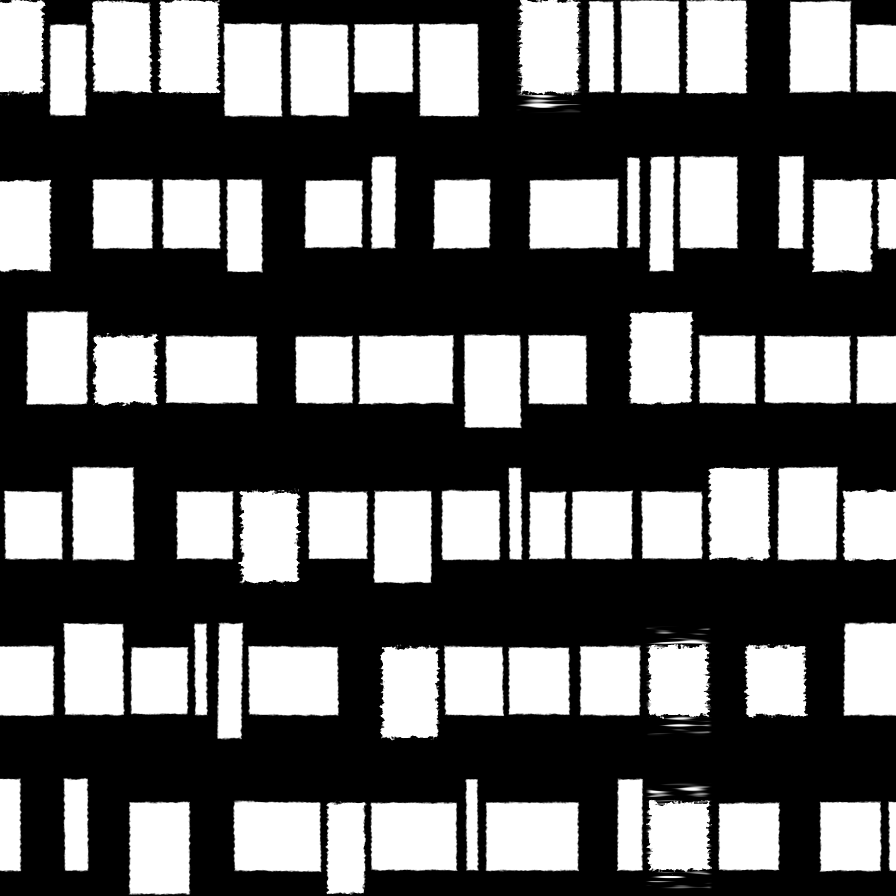
Reproduce this pattern procedurally as a Shadertoy shader.

```glsl
const float ROW_PITCH = 0.1737;
const float BODY_HALF = 0.0378;
const float EXTENDER = 0.026;
const float WORD_SPACE = 0.037;
const int MAX_BLOCKS = 26;

float hash(vec2 p) {
    vec3 q = fract(p.xyx * vec3(0.1031, 0.1030, 0.0973));
    q += dot(q, q.yzx + 33.33);
    return fract((q.x + q.y) * q.z);
}

float cornerGradient(vec2 cell, vec2 offset) {
    float angle = 6.2832 * hash(cell);
    return dot(vec2(cos(angle), sin(angle)), offset);
}

float gradientNoise(vec2 p) {
    vec2 i = floor(p), f = fract(p);
    vec2 u = f * f * f * (f * (f * 6.0 - 15.0) + 10.0);
    vec2 e = vec2(1.0, 0.0);
    float low = mix(cornerGradient(i, f), cornerGradient(i + e.xy, f - e.xy), u.x);
    float high = mix(cornerGradient(i + e.yx, f - e.yx), cornerGradient(i + e.xx, f - e.xx), u.x);
    return mix(low, high, u.y);
}

float boxDistance(vec2 p, vec2 halfSize) {
    vec2 d = abs(p) - halfSize;
    return length(max(d, 0.0)) + min(max(d.x, d.y), 0.0);
}

float fill(float d, float softness) {
    return 1.0 - smoothstep(-softness, softness, d);
}

// Five width classes, from a sliver to a double block
float blockWidth(float pick, float jitter) {
    float width = pick < 0.08 ? 0.013
                : pick < 0.21 ? 0.027
                : pick < 0.31 ? 0.040
                : pick < 0.91 ? 0.065 : 0.100;
    return width * (0.95 + 0.1 * jitter);
}

// Extra height above (x) and below (y) the body
vec2 blockExtenders(float pick, float widthPick) {
    if (widthPick < 0.08) return vec2(EXTENDER, 0.0);
    if (widthPick > 0.91) return vec2(0.0);
    if (widthPick < 0.21) return EXTENDER * vec2(1.0, step(pick, 0.5));
    return EXTENDER * vec2(step(pick, 0.24), step(0.78, pick));
}

// One painted block with ragged edges and occasional dry streaks
float paintBlock(vec2 p, vec2 halfSize, vec2 extenders, vec2 seed, vec2 grain, float softness) {
    float wear = hash(seed + 5.3);
    float roughness = mix(0.0014, 0.006, smoothstep(0.8, 1.0, wear));
    float tilt = 0.025 * (hash(seed + 8.1) - 0.5);
    p += tilt * vec2(p.y, p.x);

    vec2 center = vec2(0.0, 0.5 * (extenders.x - extenders.y));
    vec2 size = halfSize + vec2(0.0, 0.5 * (extenders.x + extenders.y));
    float d = boxDistance(p - center, size) + roughness * grain.x;
    float paint = fill(d, softness);

    // Horizontal bristle marks beyond the body
    float streakArea = fill(boxDistance(p, halfSize + vec2(0.001, 0.75 * EXTENDER)), 0.004);
    float bristles = smoothstep(0.0, 0.45, grain.y);
    float dryBrush = step(0.95, wear) * streakArea * bristles;
    return max(paint, dryBrush);
}

float paintRow(vec2 p, float row, vec2 grain, float softness) {
    float cursor = -0.06 * hash(vec2(row, 71.0));
    float paint = 0.0;
    for (int i = 0; i < MAX_BLOCKS; i++) {
        vec2 seed = vec2(float(i) * 3.7 + 11.0, row * 17.3 + 4.0);
        float widthPick = hash(seed);
        float width = blockWidth(widthPick, hash(seed + 1.7));
        vec2 extenders = blockExtenders(hash(seed + 2.9), widthPick);
        float bodyHalf = BODY_HALF + 0.0015 * (hash(seed + 6.7) - 0.5);

        vec2 local = p - vec2(cursor + 0.5 * width, 0.0);
        paint = max(paint, paintBlock(local, vec2(0.5 * width, bodyHalf), extenders, seed, grain, softness));

        float gap = mix(0.006, 0.013, hash(seed + 3.1));
        cursor += width + gap + WORD_SPACE * step(hash(seed + 4.3), 0.25);
    }
    return paint;
}

void mainImage(out vec4 fragColor, in vec2 fragCoord) {
    vec2 uv = fragCoord / iResolution.y;
    float softness = max(0.0012, 0.75 / iResolution.y);

    // Rows counted downward from the top edge
    float fromTop = 1.0217 - uv.y;
    float row = floor(fromTop / ROW_PITCH);
    vec2 p = vec2(uv.x, (row + 0.5) * ROW_PITCH - fromTop);

    // Edge raggedness and long horizontal bristles
    vec2 grain = vec2(gradientNoise(uv * vec2(90.0, 230.0)) + 0.5 * gradientNoise(uv * 370.0),
                      gradientNoise(uv * vec2(24.0, 260.0)));

    float paint = paintRow(p, row, grain, softness);
    fragColor = vec4(vec3(paint), 1.0);
}
```
